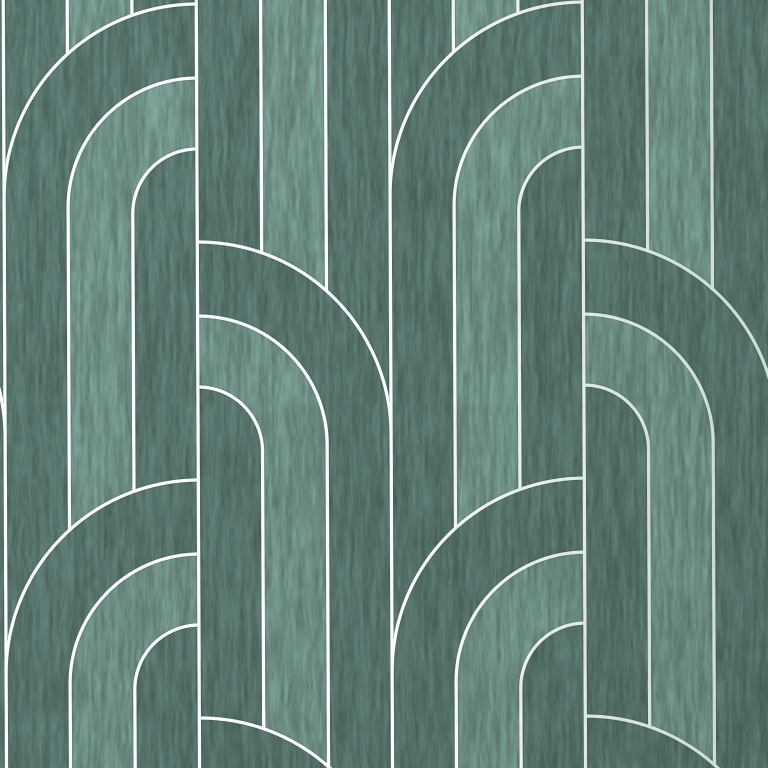
A WebGL 1 fragment shader for this pattern:

```glsl
precision highp float;
// Art deco wallpaper: staggered half arches with pale foil outlines on vertically grained green paper.

uniform vec2 u_resolution;

// Layout, in canvas heights, measured from the upper left
const float COLUMN_WIDTH = 0.2513;
const float ARCH_PERIOD = 0.6198;
const vec2 ORIGIN = vec2(0.0042, 0.0065);
const vec2 TILT = vec2(-0.0043, 0.0050);

// Radius and crown depth of the nested arches
const float OUTER_RADIUS = 0.2513;
const float MIDDLE_RADIUS = 0.1680;
const float INNER_RADIUS = 0.0838;
const float MIDDLE_DEPTH = 0.0964;
const float INNER_DEPTH = 0.1888;

const float LINE_WIDTH = 0.0043;
const float SHADOW_WIDTH = 0.0022;
const float SHADOW_STRENGTH = 0.13;

const vec3 DARK_GREEN = vec3(0.335, 0.442, 0.417);
const vec3 LIGHT_GREEN = vec3(0.425, 0.552, 0.515);
const vec3 FOIL_BRIGHT = vec3(0.98, 0.99, 0.99);
const vec3 FOIL_DULL = vec3(0.80, 0.86, 0.85);

const vec2 COARSE_GRAIN = vec2(225.0, 20.0);
const vec2 FINE_GRAIN = vec2(430.0, 75.0);
const float GRAIN_STRENGTH = 0.36;

float hash(vec2 p) {
  vec3 q = fract(vec3(p.xyx) * 0.1031);
  q += dot(q, q.yzx + 33.33);
  return fract((q.x + q.y) * q.z);
}

float noise(vec2 p) {
  vec2 i = floor(p);
  vec2 f = fract(p);
  f = f * f * (3.0 - 2.0 * f);
  return mix(mix(hash(i), hash(i + vec2(1.0, 0.0)), f.x),
             mix(hash(i + vec2(0.0, 1.0)), hash(i + vec2(1.0, 1.0)), f.x), f.y);
}

// Signed distance to an arch: a quarter circle continued by a straight leg
float archDistance(float across, float depth, float radius) {
  return length(vec2(across, max(radius - depth, 0.0))) - radius;
}

// Wavering vertical fibres, centred on zero
float paperGrain(vec2 p) {
  p.x += 0.003 * (noise(p * vec2(35.0, 28.0)) - 0.5);
  float coarse = noise(p * COARSE_GRAIN + 17.0);
  float fine = noise(p * FINE_GRAIN + 71.0);
  return 0.6 * coarse + 0.4 * fine - 0.5;
}

void main() {
  float pixel = 1.0 / u_resolution.y;
  vec2 uv = gl_FragCoord.xy * pixel;
  uv.y = 1.0 - uv.y;
  vec2 p = uv + TILT * uv.yx - ORIGIN;

  // Alternate columns mirror the arch and drop it by half a period
  float column = floor(p.x / COLUMN_WIDTH);
  float odd = mod(column, 2.0);
  float local = p.x - column * COLUMN_WIDTH;
  float across = mix(COLUMN_WIDTH - local, local, odd);
  float depth = p.y - 0.5 * odd * ARCH_PERIOD;
  float margin = 2.0 * LINE_WIDTH;
  depth = mod(depth + margin, ARCH_PERIOD) - margin;

  // Above the outer arc, the legs of the previous arch show
  float outer = archDistance(across, depth, OUTER_RADIUS);
  if (outer > 0.0) depth += ARCH_PERIOD;
  float middle = archDistance(across, depth - MIDDLE_DEPTH, MIDDLE_RADIUS);
  float inner = archDistance(across, depth - INNER_DEPTH, INNER_RADIUS);

  float edge = min(across, COLUMN_WIDTH - across);
  float lineDistance = min(min(edge, abs(outer)), min(abs(middle), abs(inner)));

  // Paper bands, fibres and uneven light
  float lightBand = step(middle, 0.0) * step(0.0, inner);
  vec3 color = mix(DARK_GREEN, LIGHT_GREEN, lightBand);
  float grain = paperGrain(uv);
  float light = 1.05 - 0.05 * uv.x - 0.05 * uv.y;
  color *= light * (1.0 + GRAIN_STRENGTH * grain);

  // Pressed edge beside the foil
  float beside = max(lineDistance - 0.5 * LINE_WIDTH, 0.0);
  color *= 1.0 - SHADOW_STRENGTH * (1.0 - smoothstep(0.0, SHADOW_WIDTH, beside));

  // Foil dulls towards the right
  vec3 foil = mix(FOIL_BRIGHT, FOIL_DULL, smoothstep(0.45, 1.0, uv.x));
  foil *= 1.0 + 0.06 * grain;
  float coverage = clamp((0.5 * LINE_WIDTH - lineDistance) / pixel + 0.5, 0.0, 1.0);
  gl_FragColor = vec4(mix(color, foil, coverage), 1.0);
}
```
